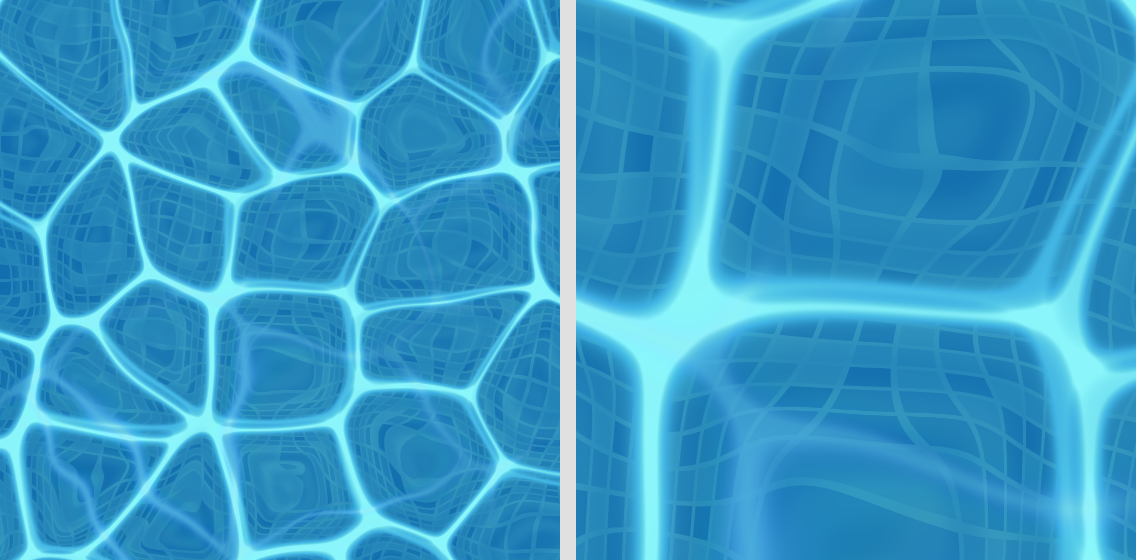
Left: the whole. Right: its middle third, enlarged.
Reproduce this texture procedurally as a WebGL 2 fragment shader.

```glsl
#version 300 es
precision highp float;
// Sunlit pool water: bright caustic strands over a refracted mosaic floor.
// Strands are rounded borders of warped cellular noise, doubled by a slightly
// shifted twin; each cell also acts as a lens that bends the tile grid.
uniform vec2 u_resolution;
out vec4 outColor;

const float CELLS = 4.5;          // caustic cells across the canvas
const float JITTER = 0.88;        // irregularity of the cells
const float ROUNDING = 24.0;      // lower values fill the junctions more
const float BEND = 0.15;          // waviness of the strands
const float TWIN_SHIFT = 0.09;    // gap between a strand and its twin
const float STRAND_WIDTH = 0.021; // half width, in cells
const float TILES = 48.0;         // mosaic tiles across the canvas
const float GROUT = 0.055;        // half width of a joint, in tiles
const float LENS = 0.85;          // refraction inside a cell
const float RIPPLE = 0.010;       // refraction by small waves

const vec3 DEEP   = vec3(0.07, 0.43, 0.68);
const vec3 WATER  = vec3(0.14, 0.52, 0.72);
const vec3 HAZE   = vec3(0.21, 0.60, 0.75);
const vec3 GLOW   = vec3(0.25, 0.70, 0.89);
const vec3 PALE   = vec3(0.36, 0.81, 0.91);
const vec3 BRIGHT = vec3(0.54, 0.96, 0.98);

vec2 hash2(vec2 p) {
  vec3 h = fract(p.xyx * vec3(0.1031, 0.1030, 0.0973));
  h += dot(h, h.yzx + 33.33);
  return fract((h.xx + h.yz) * h.zy);
}

// Layered sines, each octave turned and bent by the previous ones.
vec2 swell(vec2 p, float phase) {
  const mat2 turn = mat2(0.8, 0.6, -0.6, 0.8);
  vec2 sum = vec2(0.0);
  float amp = 0.6;
  for (int i = 0; i < 4; i++) {
    p = turn * p * 1.7 + phase;
    sum += amp * sin(p.yx + 1.3 * sum.yx);
    amp *= 0.52;
  }
  return sum;
}

vec2 seedOffset(vec2 cell) {
  return 0.5 + JITTER * (hash2(cell + 17.0) - 0.5);
}

// xy: vector to the nearest seed, z: softened distance to the cell border.
vec3 cells(vec2 p) {
  vec2 base = floor(p), f = p - base, nearest = vec2(0.0), home = vec2(0.0);
  float best = 1e3;
  for (int y = -1; y <= 1; y++)
    for (int x = -1; x <= 1; x++) {
      vec2 g = vec2(x, y);
      vec2 r = g + seedOffset(base + g) - f;
      if (dot(r, r) < best) { best = dot(r, r); nearest = r; home = g; }
    }
  float sum = 1e-9;
  for (int y = -2; y <= 2; y++)
    for (int x = -2; x <= 2; x++) {
      vec2 g = home + vec2(x, y);
      vec2 r = g + seedOffset(base + g) - f;
      vec2 across = r - nearest;
      if (dot(across, across) > 1e-4)
        sum += exp(-ROUNDING * dot(0.5 * (r + nearest), normalize(across)));
    }
  return vec3(nearest, max(0.0, -log(sum) / ROUNDING));
}

float strand(float d, float width) {
  return 1.0 / (1.0 + d * d / (width * width));
}

void main() {
  vec2 p = gl_FragCoord.xy / min(u_resolution.x, u_resolution.y);
  vec2 slow = swell(p * 2.2, 1.0);
  vec2 wave = swell(p * 4.0, 2.6);

  // Caustic strands, their twins, and a faint wide veil
  vec2 q = p * CELLS + BEND * wave + 0.12 * slow;
  vec3 cell = cells(q);
  float twin = cells(q + TWIN_SHIFT * swell(p * 3.0, 4.2)).z;
  float veil = cells(p * CELLS * 0.8 + 0.32 * swell(p * 4.5, 5.7) + 9.3).z;
  float vary = clamp(0.5 + 0.5 * slow.x, 0.0, 1.0);
  float width = STRAND_WIDTH * mix(0.75, 1.5, vary * vary);
  float patchy = smoothstep(-0.3, 0.9, slow.y);
  float light = mix(0.72, 1.0, vary) * strand(cell.z, width)
              + 0.42 * strand(twin, width * 1.1)
              + 0.40 * patchy * strand(veil, 0.038);

  // Mosaic floor seen through the cell lenses and small waves
  float lens = LENS * smoothstep(0.0, 0.4, cell.z) * (0.7 + 0.5 * slow.y);
  vec2 floorPos = p + cell.xy * lens / CELLS + RIPPLE * swell(p * 7.0, 0.7);
  vec2 uv = mat2(0.985, 0.17, -0.17, 0.985) * floorPos * TILES;
  vec2 soft = clamp(fwidth(uv), 0.01, 2.0);
  vec2 joint = 0.5 - abs(fract(uv) - 0.5);
  vec2 lines = 1.0 - smoothstep(vec2(GROUT), GROUT + soft, joint);
  lines *= 1.0 - smoothstep(0.3, 1.1, soft);
  float grout = max(lines.x, lines.y);
  float detail = 1.0 - smoothstep(0.4, 1.2, max(soft.x, soft.y));
  float tile = (hash2(floor(uv)).x - 0.5) * detail * (1.0 - grout);

  // Water tone, from deep blue through to haze
  float sheen = 0.12 * wave.x + 0.14 * slow.y + 0.10 * sin(34.0 * cell.z + 3.0 * slow.x);
  float tone = 0.36 + 0.52 * tile + 0.30 * grout + sheen + 0.25 * light;
  vec3 color = mix(DEEP, WATER, smoothstep(0.0, 0.5, tone));
  color = mix(color, HAZE, smoothstep(0.5, 1.0, tone));

  // Light ramp, with a slight prismatic fringe on the veil
  color = mix(color, GLOW, smoothstep(0.10, 0.48, light));
  color = mix(color, PALE, smoothstep(0.38, 0.75, light));
  color = mix(color, BRIGHT, smoothstep(0.65, 1.05, light));
  vec3 fringe = cos(vec3(0.0, 2.1, 4.2) + 45.0 * veil);
  color += 0.035 * patchy * strand(veil, 0.05) * fringe;
  outColor = vec4(clamp(color, 0.0, 1.0), 1.0);
}
```
